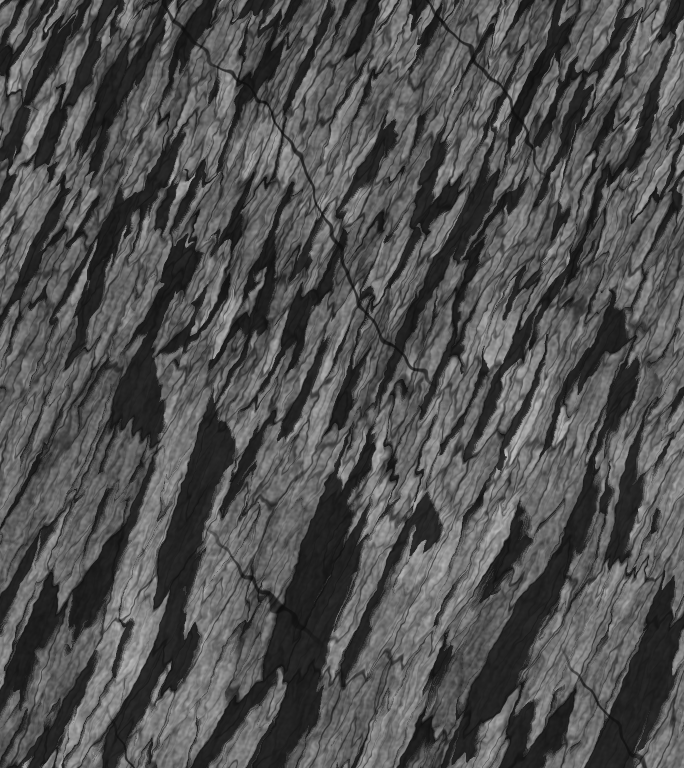
Reproduce this texture procedurally as a Shadertoy shader.

```glsl
// Weathered slate face: leaning, splintered slabs with raking light and deep shadows.

const vec2 BIG_SLAB = vec2(0.064, 0.290);   // width across, length along the grain
const vec2 SMALL_SLAB = vec2(0.027, 0.100);
const vec2 RIB = vec2(0.0125, 0.060);
const vec2 TO_LIGHT = vec2(-1.0, 0.35);     // in grain space
const float LIGHT_SLOPE = 1.05;
const float RELIEF_HEIGHT = 0.095;
const int SHADOW_STEPS = 12;
const int AA = 2;

vec2 hash22(vec2 p) {
    vec3 a = fract(p.xyx * vec3(0.1031, 0.1030, 0.0973));
    a += dot(a, a.yzx + 33.33);
    return fract((a.xx + a.yz) * a.zy);
}

float cornerSlope(vec2 cell, vec2 offset) {
    return dot(hash22(cell) * 2.0 - 1.0, offset);
}

float gradientNoise(vec2 p) {
    vec2 i = floor(p), f = p - i;
    vec2 w = f * f * f * (f * (f * 6.0 - 15.0) + 10.0);
    vec2 e = vec2(1.0, 0.0);
    float low = mix(cornerSlope(i, f), cornerSlope(i + e, f - e), w.x);
    float high = mix(cornerSlope(i + e.yx, f - e.yx), cornerSlope(i + 1.0, f - 1.0), w.x);
    return mix(low, high, w.y);
}

// Tilted cellular plates: x = height, y = random tone, z = distance to the joint.
vec3 plates(vec2 g, vec2 size, float seed) {
    vec2 q = g / size + seed;
    vec2 base = floor(q), local = vec2(0.0), id = vec2(0.0);
    float nearest = 9.0, second = 9.0;
    for (int y = -1; y <= 1; y++)
    for (int x = -1; x <= 1; x++) {
        vec2 cell = base + vec2(x, y);
        vec2 rnd = hash22(cell);
        vec2 d = q - cell - 0.1 - 0.8 * rnd;
        float dist = dot(d, d);
        if (dist < nearest) {
            second = nearest;
            nearest = dist;
            local = d;
            id = rnd;
        } else second = min(second, dist);
    }
    float tone = fract(id.x * 17.3 + id.y * 5.7);
    float tilt = fract(id.x * 7.1 + id.y * 23.9);
    float height = tone + 0.35 * tilt * local.x + 0.9 * (tilt - 0.4) * local.y;
    return vec3(height, tilt, sqrt(second) - sqrt(nearest));
}

// Small splinters far up the face, broad slabs low down.
float relief(vec2 g, float lowFace, float rough) {
    float big = plates(g, BIG_SLAB, 11.0).x;
    float small = plates(g, SMALL_SLAB, 47.0).x;
    return RELIEF_HEIGHT * mix(small * rough, big + 0.20 * small, lowFace);
}

float castShadow(vec2 g, float lowFace, float rough, float jitter) {
    float ground = relief(g, lowFace, rough);
    float reach = mix(0.040, 0.090, lowFace);
    float cover = -1.0;
    for (int i = 0; i < SHADOW_STEPS; i++) {
        float t = reach * (float(i) + jitter) / float(SHADOW_STEPS);
        float rise = relief(g + TO_LIGHT * t, lowFace, rough) - ground;
        cover = max(cover, rise - LIGHT_SLOPE * t);
    }
    return smoothstep(0.0, 0.004, cover);
}

// Broken hairlines where stretched noise crosses zero.
float hairline(vec2 g, vec2 frequency, float width) {
    float n = gradientNoise(g * frequency);
    float present = smoothstep(-0.05, 0.15, gradientNoise(g * frequency * 0.37 + 5.0));
    return present * (1.0 - smoothstep(0.0, width, abs(n)));
}

// Long fractures that cut across the grain.
float fracture(vec2 p, float wander) {
    float across = (p.x * 1.6 + p.y + wander) / 0.55;
    float d = abs(fract(across) - 0.5);
    float present = smoothstep(-0.08, 0.06, gradientNoise(p * 3.5 + 8.0));
    return present * (1.0 - smoothstep(0.004, 0.011, d));
}

float rockGrey(vec2 p, float jitter) {
    // Ragged outlines and splintered ends, on axes across and along the leaning grain
    float broad = gradientNoise(p * 4.0 + 3.0);
    float ragged = gradientNoise(p * 42.0);
    float chips = gradientNoise(p * 115.0);
    vec2 bent = p + vec2(0.014 * gradientNoise(p * 6.0) + 0.005 * ragged + 0.003 * chips, 0.03 * broad);
    vec2 g = vec2(bent.x - 0.46 * bent.y, bent.y + 0.4 * bent.x);
    float fibre = gradientNoise(g * vec2(75.0, 8.0));
    vec2 s = g + vec2(0.0, 0.075 * fibre);

    float lowFace = 1.0 - smoothstep(0.40, 0.54, p.y + 0.35 * broad);
    float rough = 0.14 + 0.46 * smoothstep(-0.2, 0.25, gradientNoise(p * 4.0 + 21.0) + 0.5 * (p.y - 0.6));

    // Plate tones and surface texture
    vec3 big = plates(s, BIG_SLAB, 11.0);
    vec3 small = plates(s, SMALL_SLAB, 47.0);
    vec3 rib = plates(s, RIB, 83.0);
    float grey = 0.465 + 0.13 * lowFace * (big.y - 0.5);
    grey += mix(0.16, 0.08, lowFace) * (small.y - 0.5);
    grey += mix(0.15, 0.08, lowFace) * (rib.y - 0.5);
    grey += 0.10 * fibre + 0.16 * gradientNoise(g * vec2(190.0, 40.0));
    grey += 0.10 * chips + 0.10 * gradientNoise(p * 210.0) + 0.12 * broad;

    // Joints, hairlines, fractures and cast shadow
    float joint = 1.0 - smoothstep(0.02, 0.15, small.z);
    float ribJoint = 1.0 - smoothstep(0.02, 0.25, rib.z);
    float slabJoint = 1.0 - smoothstep(0.01, 0.045, big.z);
    float broken = smoothstep(-0.2, 0.2, gradientNoise(p * 16.0 + 31.0));
    grey *= 1.0 - joint * mix(0.55, 0.22, lowFace) * broken;
    grey *= 1.0 - ribJoint * mix(0.45, 0.20, lowFace) * (1.0 - 0.7 * broken);
    grey *= 1.0 - 0.5 * slabJoint * lowFace;
    grey *= 1.0 - 0.45 * hairline(g, vec2(58.0, 9.0), 0.05);
    grey *= 1.0 - 0.65 * fracture(p, 0.16 * gradientNoise(p * 4.5) + 0.03 * ragged);
    float shadow = castShadow(s, lowFace, rough, jitter);
    return mix(grey, 0.045 + 0.19 * grey, shadow);
}

void mainImage(out vec4 fragColor, in vec2 fragCoord) {
    float grey = 0.0;
    float samples = float(AA * AA);
    for (int i = 0; i < AA * AA; i++) {
        vec2 sub = (vec2(i % AA, i / AA) + 0.5) / float(AA) - 0.5;
        vec2 p = (fragCoord + sub) / iResolution.y;
        grey += rockGrey(p, (float(i) + 0.5) / samples);
    }
    fragColor = vec4(vec3(clamp(grey / samples, 0.0, 1.0)), 1.0);
}
```
